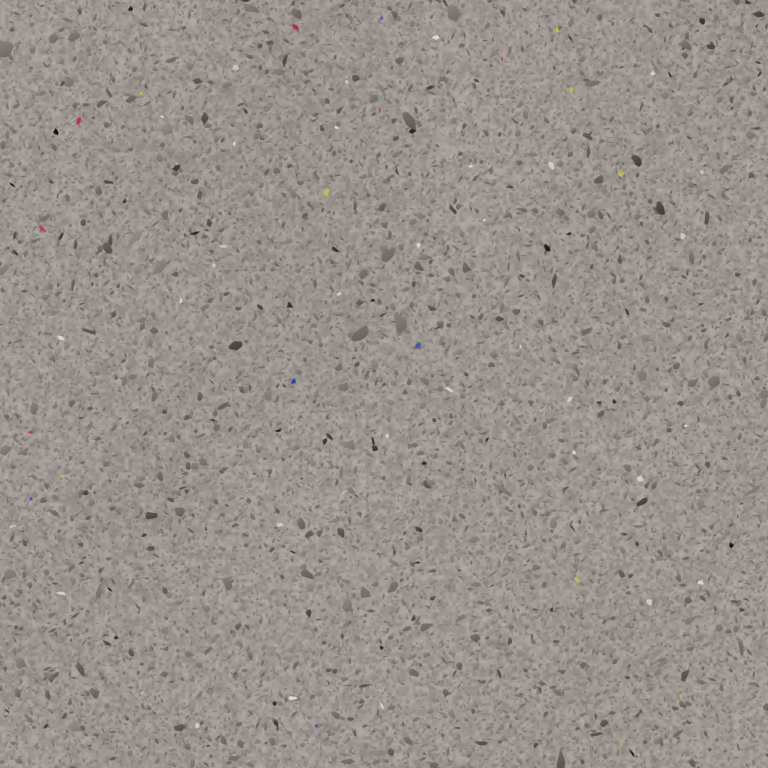
This texture is drawn by a Shadertoy shader. Its source:

```glsl
// Warm grey engineered quartz: fine mottled ground, dark angular chips, rare bright flecks.
#define GROUND_TONE 0.624
#define MOTTLE_AMOUNT 0.15
#define MOTTLE_SCALE 230.0
#define CLOUD_AMOUNT 0.018
#define WARM_TINT vec3(0.0, -0.03, -0.052)
#define COOL_TINT vec3(0.0, -0.012, -0.028)
#define LEAN_ANGLE 0.65
#define LEAN_SPREAD 2.6
#define FLECK_SCALE 15.0
#define FLECK_DENSITY 0.24

vec4 hash4(vec2 p) {
    vec4 q = fract(p.xyxy * vec4(0.1031, 0.1030, 0.0973, 0.1099));
    q += dot(q, q.wzxy + 33.33);
    return fract((q.xxyz + q.yzzw) * q.zywx);
}

float valueNoise(vec2 p) {
    vec2 cell = floor(p), f = fract(p);
    f = f * f * (3.0 - 2.0 * f);
    float low = mix(hash4(cell).x, hash4(cell + vec2(1, 0)).x, f.x);
    float high = mix(hash4(cell + vec2(0, 1)).x, hash4(cell + vec2(1, 1)).x, f.x);
    return mix(low, high, f.y);
}

vec2 rotate(vec2 p, float angle) {
    float c = cos(angle), s = sin(angle);
    return vec2(c * p.x + s * p.y, c * p.y - s * p.x);
}

// Rounded ellipse with randomly chipped sides; q is scaled to the unit disc.
float chipShape(vec2 q, vec4 cuts) {
    float d = length(q) - 1.0;
    for (int k = 0; k < 4; k++) {
        float angle = 1.57 * float(k) + 1.5 * cuts[k];
        float reach = 0.55 + 0.45 * fract(cuts[k] * 7.31);
        d = max(d, dot(q, vec2(cos(angle), sin(angle))) - reach);
    }
    return d;
}

// Scatters one size class of chips; sizes are fractions of a cell, tones run dark to light.
vec3 addChips(vec3 color, vec2 uv, float scale, float density, vec2 sizes, vec2 tones, float coolness) {
    vec2 p = uv * scale, home = floor(p);
    float soft = 0.75 * scale / iResolution.y;
    for (int j = -1; j <= 1; j++)
    for (int i = -1; i <= 1; i++) {
        vec2 cell = home + vec2(i, j);
        vec4 place = hash4(cell + scale * 1.7);
        if (place.z > density) continue;
        vec4 look = hash4(cell + scale * 3.1 + 71.0);
        vec4 cuts = hash4(cell + scale * 0.9 + 137.0);
        float size = mix(sizes.x, sizes.y, look.x * look.x);
        float width = size * mix(0.28, 0.8, look.y);
        vec2 offset = p - cell - place.xy;
        float angle = LEAN_ANGLE + (place.w + look.w - 1.0) * LEAN_SPREAD;
        vec2 q = rotate(offset, angle) / vec2(size, width);
        float cover = smoothstep(soft, -soft, chipShape(q, cuts) * width);
        // Lower edges fall into shadow
        float tone = mix(tones.x, tones.y, sqrt(look.z));
        tone += 0.045 * clamp(dot(offset, vec2(-0.4, 0.9)) / size, -1.0, 1.0);
        vec3 chip = tone + mix(WARM_TINT, COOL_TINT, coolness * cuts.x);
        color = mix(color, max(chip, 0.03), cover);
    }
    return color;
}

// Sparse shards of white shell and coloured glass
vec3 addFlecks(vec3 color, vec2 uv) {
    vec2 p = uv * FLECK_SCALE, cell = floor(p);
    vec4 place = hash4(cell + 311.0);
    vec4 look = hash4(cell + 523.0);
    if (place.z > FLECK_DENSITY) return color;
    float soft = 0.75 * FLECK_SCALE / iResolution.y;
    float size = mix(0.035, 0.095, look.x * look.x);
    float width = size * mix(0.4, 0.9, look.y);
    vec2 offset = p - cell - mix(vec2(0.12), vec2(0.88), place.xy);
    vec2 q = rotate(offset, 6.28 * place.w) / vec2(size, width);
    float cover = smoothstep(soft, -soft, chipShape(q, hash4(cell + 907.0)) * width);
    vec3 shell = vec3(0.88, 0.86, 0.80);
    vec3 yellow = vec3(0.82, 0.76, 0.28);
    vec3 red = vec3(0.72, 0.16, 0.24);
    vec3 blue = vec3(0.16, 0.26, 0.66);
    vec3 fleck = look.z < 0.58 ? shell : look.z < 0.74 ? yellow : look.z < 0.88 ? red : blue;
    return mix(color, fleck, cover * mix(0.65, 1.0, look.w));
}

void mainImage(out vec4 fragColor, in vec2 fragCoord) {
    vec2 uv = fragCoord / iResolution.y;

    // Mottled ground with faint broad clouds
    float mottle = 0.7 * valueNoise(uv * MOTTLE_SCALE)
                 + 0.3 * valueNoise(uv * MOTTLE_SCALE * 0.47 + 19.0) - 0.5;
    float cloud = valueNoise(uv * 5.0 + 3.0) - 0.5;
    vec3 color = GROUND_TONE + MOTTLE_AMOUNT * mottle + WARM_TINT;

    // Chips from dust to coarse
    color = addChips(color, uv, 148.0, 0.60, vec2(0.28, 0.56), vec2(0.47, 0.57), 0.2);
    color = addChips(color, uv, 83.0, 0.50, vec2(0.22, 0.50), vec2(0.36, 0.55), 0.3);
    color = addChips(color, uv, 43.0, 0.22, vec2(0.16, 0.42), vec2(0.24, 0.53), 0.6);
    color = addChips(color, uv, 23.0, 0.13, vec2(0.14, 0.34), vec2(0.34, 0.55), 1.0);
    color = addChips(color, uv, 19.0, 0.10, vec2(0.06, 0.13), vec2(0.08, 0.26), 0.3);

    color = addFlecks(color + CLOUD_AMOUNT * cloud, uv);
    fragColor = vec4(color, 1.0);
}
```
